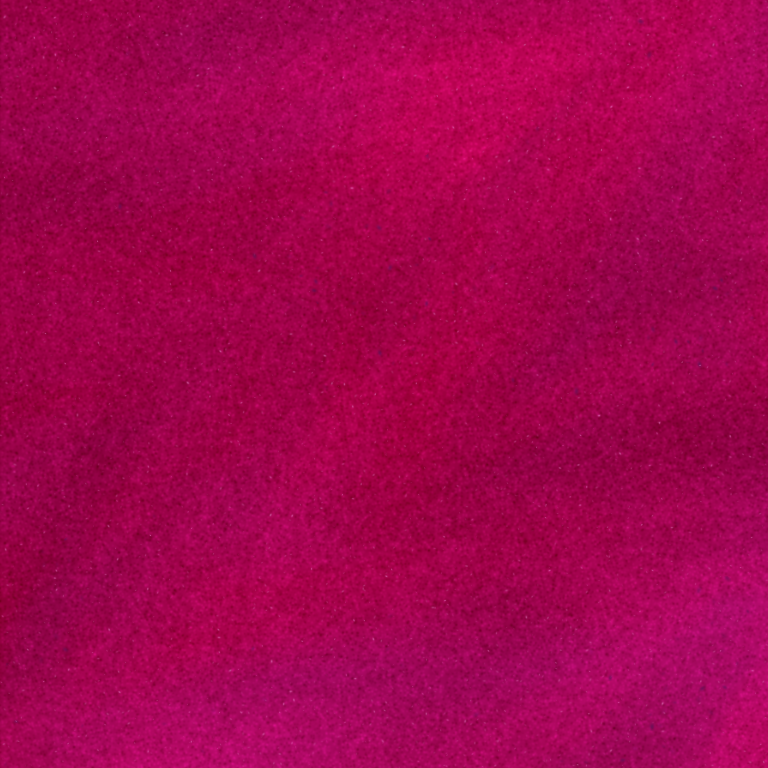
This texture is drawn by a WebGL 2 fragment shader. Its source:

```glsl
#version 300 es
precision highp float;

uniform vec2 u_resolution;
out vec4 fragColor;

#define DEEP        vec3(0.535, 0.000, 0.235)
#define BRIGHT      vec3(0.755, 0.026, 0.375)
#define VIOLET_TINT vec3(-0.012, 0.014, 0.046)
#define PALE_DUST   vec3(0.86, 0.42, 0.70)
#define BLUE_LINT   vec3(0.36, 0.07, 0.34)
#define CLOUD_SCALE 4.6
#define CLOUD_DEPTH 0.28
#define NAP_TILT    0.55
#define GRAIN_CELLS 290.0
#define GRAIN_DEPTH 0.46
#define DUST_CELLS  75.0
#define LINT_CELLS  62.0

vec3 hash3(vec2 cell) {
    vec3 q = fract(cell.xyx * vec3(0.1031, 0.1030, 0.0973));
    q += dot(q, q.yxz + 33.33);
    return fract((q.xxy + q.yzz) * q.zyx);
}

mat2 rotation(float angle) {
    float c = cos(angle), s = sin(angle);
    return mat2(c, -s, s, c);
}

// Soft drifting patches from warped, layered sines, stretched along the nap
float clouds(vec2 p, float phase) {
    p = rotation(NAP_TILT) * p * vec2(CLOUD_SCALE);
    p *= vec2(0.8, 1.4);
    float sum = 0.0, amplitude = 1.0;
    for (int i = 0; i < 5; i++) {
        p += 0.55 * sin(p.yx * 1.25 + phase + float(i) * 1.9);
        sum += amplitude * sin(p.x + phase) * sin(p.y + phase * 1.7);
        p = rotation(0.8) * p * 1.75 + 3.1;
        amplitude *= 0.58;
    }
    return sum;
}

// Cellular fibres: one light or dark soft dot in every cell
float grain(vec2 p) {
    vec2 cell = floor(p), local = p - cell;
    float sum = 0.0;
    for (int y = -1; y <= 1; y++) {
        for (int x = -1; x <= 1; x++) {
            vec2 offset = vec2(x, y);
            vec3 rnd = hash3(cell + offset);
            vec2 d = offset + rnd.xy - local;
            sum += (rnd.z * 2.0 - 1.0) * exp(-3.4 * dot(d, d));
        }
    }
    return sum;
}

// Rare specks, each kept inside its own cell; radius is in canvas units
float specks(vec2 p, float cells, float chance, float radius, float seed) {
    vec2 cell = floor(p * cells);
    vec3 place = hash3(cell + seed);
    vec3 look = hash3(cell + seed + 57.0);
    vec2 d = (fract(p * cells) - mix(vec2(0.25), vec2(0.75), place.xy)) / cells;
    d = rotation(look.z * 6.28) * d * vec2(0.8, 1.2);
    float size = radius * mix(0.6, 1.2, look.x);
    return step(place.z, chance) * mix(0.25, 1.0, look.y * look.y)
         * exp(-dot(d, d) / (size * size));
}

void main() {
    vec2 p = gl_FragCoord.xy / u_resolution.y;

    // Broad light and shade, a little brighter towards the lower right
    float shade = clouds(p, 1.3);
    float hue = clouds(p * 0.9 + 4.0, 4.2);
    float slope = 0.16 * (p.x - p.y);

    // Fine pile in two sizes
    float pile = 0.8 * grain(p * GRAIN_CELLS)
               + 0.35 * grain(rotation(0.6) * p * GRAIN_CELLS * 0.42 + 90.0);

    float tone = 0.5 + slope + CLOUD_DEPTH * shade + GRAIN_DEPTH * pile;
    vec3 color = mix(DEEP, BRIGHT, tone);
    color += VIOLET_TINT * (0.8 * hue + 0.5 * pile + 2.0 * slope);

    // Bluish lint gathers in a few patches, pale dust lies everywhere
    float patches = smoothstep(0.35, 1.2, clouds(p * 1.3 + 9.0, 2.7));
    float lint = specks(p, LINT_CELLS, 0.01 + 0.16 * patches, 0.0030, 11.0);
    float dust = specks(p, DUST_CELLS, 0.16, 0.0014, 31.0)
               + 0.6 * specks(p + 0.37, DUST_CELLS * 1.7, 0.14, 0.0012, 73.0);
    color = mix(color, BLUE_LINT, 0.10 * patches + 0.6 * lint);
    color = mix(color, PALE_DUST, 0.65 * clamp(dust, 0.0, 1.0));

    fragColor = vec4(clamp(color, 0.0, 1.0), 1.0);
}
```
